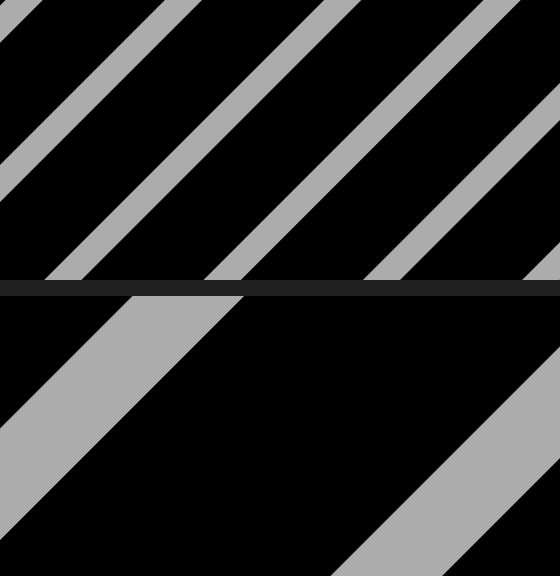
Top, the full canvas; bottom, a detail of the centre.
A Shadertoy shader for this pattern:

```glsl
// Evenly spaced grey diagonal stripes, rising to the right at 45 degrees, on black.
// The distance from the top left corner along x + y is folded into one period,
// and each stripe is a band around the fold's centre with smoothed edges.

const vec3 BACKGROUND = vec3(0.0);
const vec3 STRIPE = vec3(0.675);

// All lengths are fractions of the canvas height, measured along x + y.
const float PERIOD = 0.569;
const float STRIPE_WIDTH = 0.133;
const float FIRST_CENTRE = 0.0862;

// Distance to the centre line of the nearest repeat.
float repeatDistance(float position, float period) {
    return abs(position - period * round(position / period));
}

// Coverage of a band, with a linear ramp of the given softness at its edges.
float bandCoverage(float distanceToCentre, float width, float softness) {
    return clamp(0.5 + (0.5 * width - distanceToCentre) / softness, 0.0, 1.0);
}

void mainImage(out vec4 fragColor, in vec2 fragCoord) {
    // Height units, with y running down from the top edge
    vec2 point = vec2(fragCoord.x, iResolution.y - fragCoord.y) / iResolution.y;
    float diagonal = point.x + point.y;

    // One pixel across the slanted edge
    float softness = sqrt(2.0) / iResolution.y;
    float centreDistance = repeatDistance(diagonal - FIRST_CENTRE, PERIOD);
    float coverage = bandCoverage(centreDistance, STRIPE_WIDTH, softness);

    fragColor = vec4(mix(BACKGROUND, STRIPE, coverage), 1.0);
}
```
